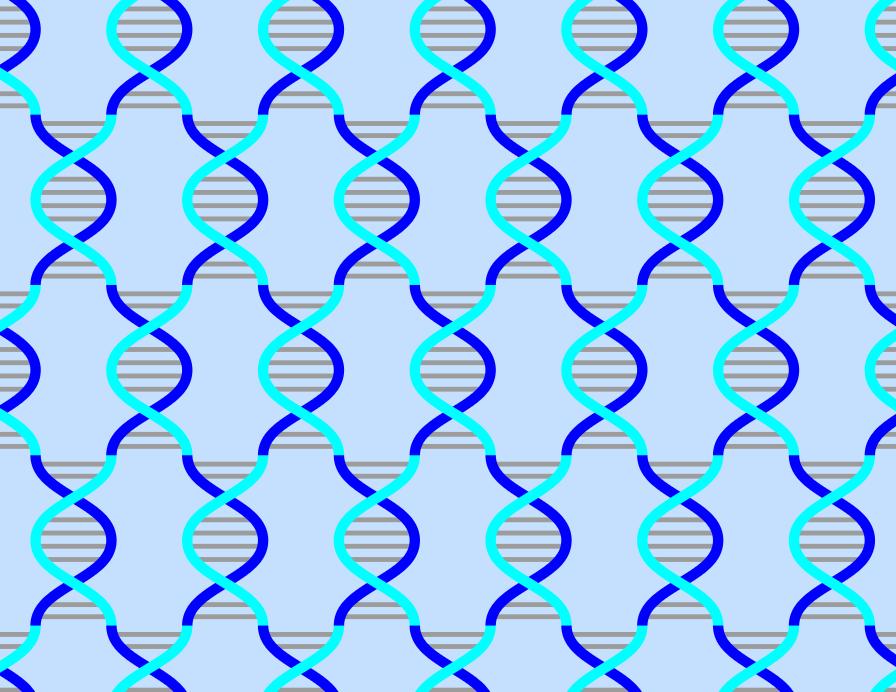
A Shadertoy shader for this pattern:

```glsl
// Staggered rows of double helices: cyan and blue strands joined by grey rungs on pale blue.
// Lengths are fractions of the canvas height.
#define PERIOD 0.2192        // spacing of helices across
#define ROW_HEIGHT 0.2461    // one full twist
#define ORIGIN vec2(0.1062, 0.1657)  // axis and top of row 0, from upper left
#define STRAND_RADIUS 0.0075
#define RUNG_RADIUS 0.0035
#define STEEPNESS 0.04       // third harmonic, sharpens the crossings
#define BACKGROUND vec3(0.77, 0.88, 0.995)
#define RUNG_COLOR vec3(0.61)
#define BLUE vec3(0.0, 0.0, 1.0)
#define CYAN vec3(0.0, 1.0, 1.0)

const float TWIST = 6.2831853 / ROW_HEIGHT;
const float AMPLITUDE = 0.25 * PERIOD;

float coverage(float d, float pixel) {
    return clamp(0.5 - d / pixel, 0.0, 1.0);
}

// Sideways offset of the cyan strand at depth y, and its slope
vec2 strand(float y) {
    float a = TWIST * y;
    float scale = AMPLITUDE / (1.0 - STEEPNESS);
    return scale * vec2(cos(a) - STEEPNESS * cos(3.0 * a),
                        TWIST * (3.0 * STEEPNESS * sin(3.0 * a) - sin(a)));
}

// Distance to a strand; side is 1 for cyan, -1 for blue
float strandDistance(vec2 p, float side) {
    p.x *= side;
    float y = p.y;
    for (int i = 0; i < 3; i++) {
        vec2 s = strand(y);
        y -= ((s.x - p.x) * s.y + y - p.y) / (1.0 + s.y * s.y);
    }
    return length(p - vec2(strand(y).x, y)) - STRAND_RADIUS;
}

// Four rungs in the middle of the twist, two at each end
float rungDistance(vec2 p) {
    float v = p.y / ROW_HEIGHT;
    float gap = 0.0777;
    float m = v - 0.4955;
    float middle = abs(m - gap * (clamp(floor(m / gap), -2.0, 1.0) + 0.5));
    float ends = abs(abs(abs(v - round(v)) - 0.0875) - 0.0355);
    float bar = min(middle, ends) * ROW_HEIGHT - RUNG_RADIUS;
    return max(bar, abs(p.x) - abs(strand(p.y).x));
}

// One row of helices; odd rows shift by half a period
vec3 helixRow(vec2 p, float row, float pixel) {
    p.x -= 0.5 * PERIOD * mod(row, 2.0);
    p.x -= PERIOD * round(p.x / PERIOD);
    p.y -= row * ROW_HEIGHT;
    vec3 color = mix(BACKGROUND, RUNG_COLOR, coverage(rungDistance(p), pixel));
    color = mix(color, BLUE, coverage(strandDistance(p, -1.0), pixel));
    return mix(color, CYAN, coverage(strandDistance(p, 1.0), pixel));
}

void mainImage(out vec4 fragColor, in vec2 fragCoord) {
    float pixel = 1.0 / iResolution.y;
    vec2 p = vec2(fragCoord.x, iResolution.y - fragCoord.y) * pixel - ORIGIN;

    // Blend the two rows that meet at the nearest seam
    float seam = round(p.y / ROW_HEIGHT);
    float above = coverage(p.y - seam * ROW_HEIGHT, pixel);
    vec3 color = mix(helixRow(p, seam, pixel), helixRow(p, seam - 1.0, pixel), above);
    fragColor = vec4(color, 1.0);
}
```
